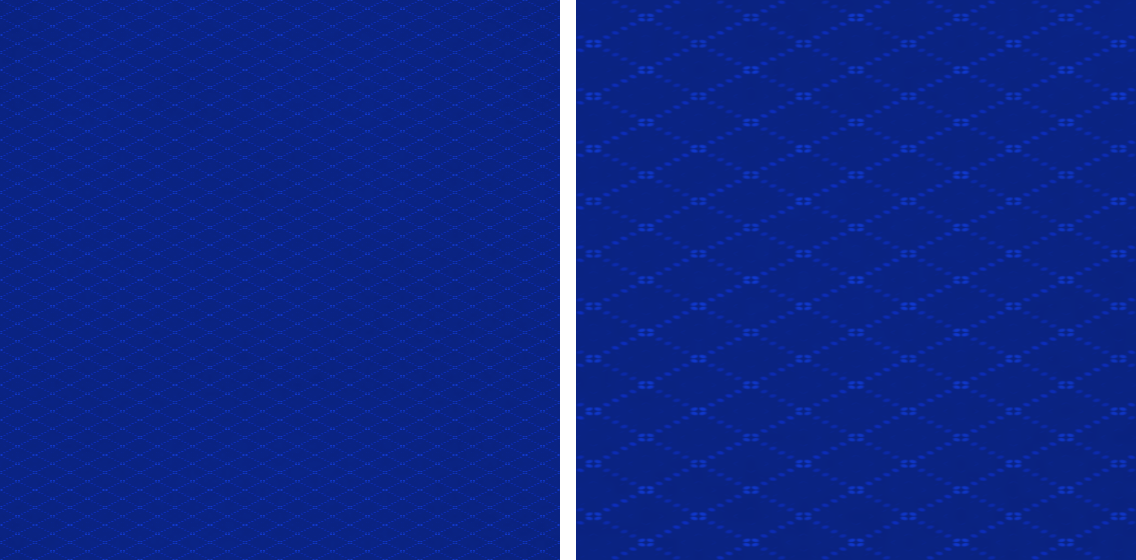
Left, the full canvas; right, a detail of the centre.
Give the GLSL for this texture, as a three.js fragment shader.

```glsl
varying vec2 vUv;

float hash(vec2 p) {
  p = fract(p * vec2(0.1031, 0.1137));
  p += dot(p, p.yx + 33.33);
  return fract((p.x + p.y) * p.x * 17.0);
}

// Value noise that wraps after n cells
float wrapNoise(vec2 uv, float n) {
  vec2 p = uv * n, i = floor(p), f = fract(p);
  f = f * f * (3.0 - 2.0 * f);
  float low = mix(hash(mod(i, n)), hash(mod(i + vec2(1.0, 0.0), n)), f.x);
  float high = mix(hash(mod(i + vec2(0.0, 1.0), n)), hash(mod(i + 1.0, n)), f.x);
  return mix(low, high, f.y);
}

// Round stitches along the whole values of across, count per crossing
float stitches(float along, float across, float count) {
  vec2 offset = vec2(fract(along * count) - 0.5, fract(across + 0.5) - 0.5);
  offset *= vec2(0.0349 / count, 0.0279);
  return 1.0 - smoothstep(0.0005, 0.0023, length(offset));
}

// Brighter near the crossings
float crossing(float along) {
  float d = abs(fract(along + 0.5) - 0.5);
  return 1.0 - smoothstep(0.05, 0.22, d);
}

void main() {
  // Diamond lattice: 16 across, 32 down, with a crossing at each center
  vec2 p = vUv * vec2(16.0, 32.0);
  float a = p.x + p.y;
  float b = p.x - p.y;

  vec3 ground = vec3(0.038, 0.137, 0.512);
  vec3 thread = vec3(0.05, 0.18, 0.76);
  vec3 knot = vec3(0.065, 0.225, 0.81);

  // Broad unevenness and fine grain in the cloth
  float grain = wrapNoise(vUv, 128.0) - 0.5;
  float cloud = wrapNoise(vUv, 6.0) - 0.5;
  vec3 color = ground * (1.0 + 0.03 * grain);

  // Faint short stitches fill the diamonds
  float inner = stitches(a, b * 3.0, 4.0) + 0.6 * stitches(b, a * 3.0, 4.0);
  color = mix(color, thread, 0.11 * min(inner, 1.0));

  // Rising rows are a little stronger than falling ones
  float rising = stitches(a, b, 6.0) * mix(0.82, 0.9, crossing(a));
  float falling = stitches(b, a, 6.0) * mix(0.62, 0.9, crossing(b));
  float stitch = max(rising, falling) * (1.0 + 0.3 * grain);
  float node = crossing(a) * crossing(b);
  color = mix(color, mix(thread, knot, node), clamp(stitch, 0.0, 1.0));

  gl_FragColor = vec4(color * (1.0 + 0.04 * cloud), 1.0);
}
```
